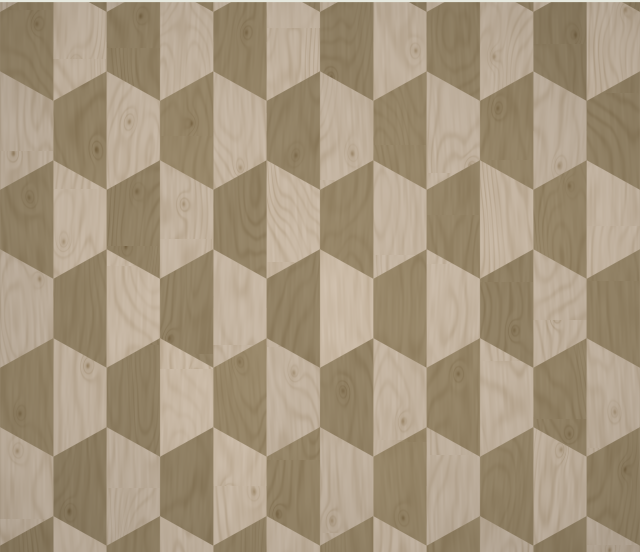
A WebGL 1 fragment shader for this pattern:

```glsl
precision highp float;
// Two-tone wooden marquetry of half-hexagon tiles in upright columns.
// Each column alternates dark and light trapezoids, shifted half a period from
// its neighbour; contours of stretched noise give every tile its own grain.

uniform vec2 u_resolution;

#define COLUMNS 12.0
#define PERIOD 3.336
#define DARK_CENTER 6.234
#define LIGHT_WOOD vec3(0.775, 0.717, 0.648)
#define DARK_WOOD vec3(0.585, 0.523, 0.413)
#define GRAIN_TINT vec3(0.87, 0.84, 0.78)
#define RING_DENSITY 45.0
#define KNOT_CHANCE 0.45
#define TILE_VARIATION 0.05
#define VIGNETTE 0.28
#define TOP_EDGE 0.004

float hash(vec2 p) {
  return fract(sin(dot(p, vec2(127.1, 311.7))) * 43758.5453);
}

float noise(vec2 p) {
  vec2 i = floor(p);
  vec2 f = fract(p);
  f = f * f * (3.0 - 2.0 * f);
  return mix(mix(hash(i), hash(i + vec2(1.0, 0.0)), f.x),
             mix(hash(i + vec2(0.0, 1.0)), hash(i + 1.0), f.x), f.y);
}

// Strength of the darker grain at q, measured from the tile's middle left.
float woodGrain(vec2 q, vec2 id) {
  // Some tiles are joined from two boards, end to end.
  float joint = (hash(id + 5.7) - 0.5) * 4.0;
  id += 0.37 * step(joint, q.y);
  vec2 seed = 50.0 * vec2(hash(id + 1.3), hash(id + 7.9));
  q.x += (hash(id + 3.1) - 0.5) * 0.16 * q.y;

  // An occasional knot bends the rings around its core.
  vec2 knot = vec2(0.2 + 0.6 * hash(id + 2.2), 1.4 * (hash(id + 4.6) - 0.5));
  vec2 k = (q - knot) * vec2(1.0, 0.65);
  float hasKnot = step(hash(id + 9.4), KNOT_CHANCE);
  float bump = hasKnot * exp(-60.0 * dot(k, k));
  float core = hasKnot * exp(-900.0 * dot(k, k));

  // Growth rings, fading in patches, over fine fibres.
  float field = noise(q * vec2(1.6, 0.45) + seed) + 0.4 * q.x
              + 0.10 * noise(q * vec2(5.0, 1.5) + seed) + 0.3 * bump;
  float rings = pow(0.5 + 0.5 * sin(RING_DENSITY * field), 3.0);
  rings *= 0.25 + 0.75 * noise(q * vec2(2.5, 0.9) - seed);
  float fibres = noise(q * vec2(26.0, 2.2) + seed);
  return 0.50 * rings + 0.35 * fibres + 0.25 * bump + 0.9 * core;
}

vec3 tileColor(vec2 q, vec2 id, vec3 wood) {
  float tone = 1.0 + TILE_VARIATION * (hash(id + 0.5) - 0.5);
  return wood * tone * mix(vec3(1.0), GRAIN_TINT, woodGrain(q, id));
}

void main() {
  vec2 uv = gl_FragCoord.xy / u_resolution;
  vec2 p = gl_FragCoord.xy * COLUMNS / u_resolution.x;
  float pixel = COLUMNS / u_resolution.x;

  // Column and vertical position in its stack of tiles.
  float column = floor(p.x);
  float across = fract(p.x);
  float stack = (p.y - DARK_CENTER) / PERIOD - 0.5 * mod(column, 2.0);
  float darkRow = floor(stack + 0.5);
  float lightRow = floor(stack);
  float darkY = (stack - darkRow) * PERIOD;
  float lightY = (stack - lightRow - 0.5) * PERIOD;

  // Dark trapezoids widen to the right; tones swap at every column edge.
  float halfHeight = PERIOD * mix(1.0 / 6.0, 1.0 / 3.0, across);
  float slantDistance = (halfHeight - abs(darkY)) * 0.874;
  float dark = smoothstep(-0.7 * pixel, 0.7 * pixel, slantDistance);
  float sideDistance = min(across, 1.0 - across);
  float swap = 0.5 - 0.5 * smoothstep(0.0, 0.7 * pixel, sideDistance);
  dark = mix(dark, 1.0 - dark, swap);

  vec3 darkTile = tileColor(vec2(across, darkY), vec2(column, 2.0 * darkRow), DARK_WOOD);
  vec3 lightTile = tileColor(vec2(across, lightY), vec2(column, 2.0 * lightRow + 1.0), LIGHT_WOOD);
  vec3 color = mix(lightTile, darkTile, dark);

  // Soft light falling off to the corners, and a pale strip along the top.
  vec2 fromCenter = uv - 0.5;
  color *= 1.04 - VIGNETTE * dot(fromCenter, fromCenter);
  float edgeBlur = 0.5 / u_resolution.y;
  float strip = smoothstep(-edgeBlur, edgeBlur, uv.y - 1.0 + TOP_EDGE);
  color = mix(color, vec3(0.90, 0.91, 0.87), strip);

  gl_FragColor = vec4(color, 1.0);
}
```
